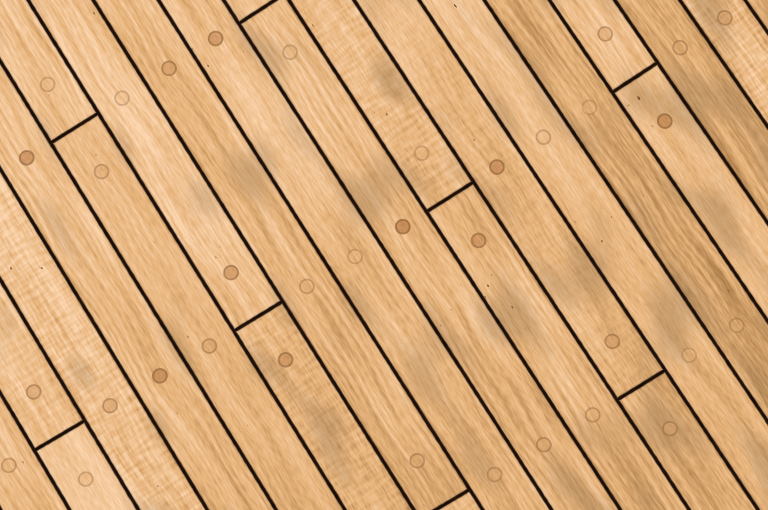
A WebGL 2 fragment shader for this texture:

```glsl
#version 300 es
precision highp float;

uniform vec2 u_resolution;
out vec4 fragColor;

float hash(vec2 p) {
    vec3 q = fract(p.xyx * vec3(0.1031, 0.1030, 0.0973));
    q += dot(q, q.yzx + 33.33);
    return fract((q.x + q.y) * q.z);
}

vec2 gradient(vec2 cell) {
    float angle = 6.2832 * hash(cell);
    return vec2(cos(angle), sin(angle));
}

float noise(vec2 p) {
    vec2 i = floor(p), f = fract(p), e = vec2(1.0, 0.0);
    vec2 w = f * f * f * (f * (f * 6.0 - 15.0) + 10.0);
    float low = mix(dot(gradient(i), f), dot(gradient(i + e), f - e), w.x);
    float high = mix(dot(gradient(i + e.yx), f - e.yx), dot(gradient(i + 1.0), f - 1.0), w.x);
    return mix(low, high, w.y);
}

// Tone 0 is the middle wood colour, +1 the pale one, -1 the deep one
vec3 woodColor(float tone) {
    vec3 middle = vec3(0.90, 0.70, 0.48);
    vec3 pale = vec3(0.95, 0.78, 0.60);
    vec3 deep = vec3(0.79, 0.60, 0.39);
    return middle + max(tone, 0.0) * (pale - middle) + min(tone, 0.0) * (middle - deep);
}

float woodTone(vec2 g, vec2 plank) {
    float kind = hash(plank + 17.0);
    vec2 seed = 40.0 * vec2(hash(plank + 3.0), hash(plank + 9.0));

    // Long streaks, wavering growth lines and short fibres
    float bend = 0.12 * noise(vec2(g.x, g.y * 3.0) + seed);
    float streak = noise(vec2((g.x + bend) * 4.0, g.y * 1.6) + seed);
    float growth = noise(vec2((g.x + bend) * 15.0, g.y * 2.5) + seed.yx);
    float fibre = noise(vec2(g.x * 34.0, g.y * 26.0) + seed);

    // Ripples across the grain show on some planks only
    float ripple = noise(vec2(g.x * 3.0 + g.y * 5.0, g.y * 65.0) + seed);
    float figured = smoothstep(0.55, 0.9, hash(plank + 31.0));

    return 0.9 * (hash(plank + 5.0) - 0.5) + 0.9 * streak
        + mix(0.7, 1.7, kind) * growth + 0.9 * fibre + 1.1 * figured * ripple;
}

void main() {
    vec2 p = gl_FragCoord.xy / u_resolution.y;
    float px = 1.0 / u_resolution.y;
    float down = 1.0 - p.y;

    // Slanted planks that widen slightly towards the bottom
    float pitch = 0.1278 + 0.0072 * down;
    float u = (p.x - 0.055 - 0.6216 * down) / pitch;
    float k = floor(u);
    float across = u - k;
    float width = pitch * 0.84;

    // Beams cross the planks; each plank is butted on every fourth beam
    float r = (down - 0.62 + 0.0585 * (u - 0.5)) / 0.4275;
    float beam = round(r);
    float run = 0.508;
    float section = floor((r - k) / 4.0);
    vec2 plank = vec2(k + 20.0, section + 20.0);
    float jointDist = abs(r - k - 4.0 * round((r - k) / 4.0)) * run;
    float seamDist = min(across, 1.0 - across) * width;

    // Wood with light falling from the left and soft weathering
    vec2 g = vec2(across, r);
    float tone = woodTone(g, plank) + 0.6 - 0.62 * p.x + 0.25 * p.y;
    tone += 0.6 * noise(p * 2.6 + 7.0);
    vec3 color = woodColor(clamp(tone, -2.2, 1.7));
    float grey = smoothstep(0.1, 0.6, noise(vec2(u * 1.5, r * 3.0) + 11.0) + 0.2 * p.x - 0.1);
    color = mix(color, vec3(0.62, 0.49, 0.34), 0.38 * grey);

    // Sparse dark flecks along the grain
    float fleck = smoothstep(0.46, 0.6, noise(vec2(u * 13.0, r * 34.0) + 5.0));
    fleck *= smoothstep(0.18, 0.4, noise(vec2(u * 1.3, r * 4.0) + 23.0));
    color = mix(color, vec3(0.36, 0.24, 0.12), 0.75 * fleck);

    // Round plugs on each beam, or one on either side of a butt joint
    float butted = 1.0 - step(0.5, mod(beam - k, 4.0));
    float side = butted * (r < beam ? -1.0 : 1.0);
    float plugDist = length(vec2((across - 0.5) * width, (r - beam - 0.2 * side) * run)) - 0.0135;
    float shade = hash(vec2(k + 40.0, beam * 3.0 + side + 50.0));
    vec3 plugColor = mix(vec3(0.93, 0.74, 0.52), vec3(0.74, 0.50, 0.30), shade);
    plugColor *= 1.0 + 0.12 * noise(vec2(u * 30.0, r * 60.0));
    color = mix(color, plugColor, (0.25 + 0.5 * shade) * (1.0 - smoothstep(-px, px, plugDist)));
    float ring = 1.0 - smoothstep(0.0005, 0.0008 + 1.2 * px, abs(plugDist));
    color = mix(color, vec3(0.51, 0.35, 0.20), (0.25 + 0.35 * shade) * ring);

    // Dark caulking with slightly uneven edges
    float gap = min(seamDist, jointDist) + 0.0007 * noise(p * 90.0);
    color *= 1.0 - 0.12 * (1.0 - smoothstep(0.003, 0.008, gap));
    vec3 caulk = vec3(0.11, 0.06, 0.03) * (1.0 + 0.4 * noise(p * 60.0));
    color = mix(caulk, color, smoothstep(0.0034 - px, 0.0034 + px, gap));

    fragColor = vec4(color, 1.0);
}
```
